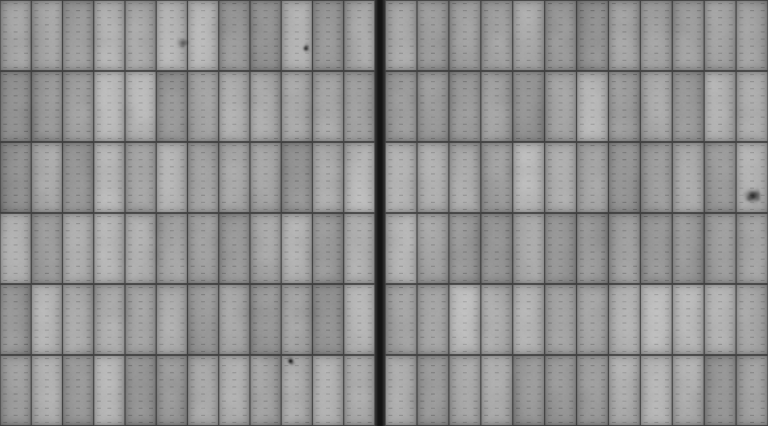
Give the GLSL for this pattern, as a WebGL 1 fragment shader.

```glsl
precision highp float;
// Grey panel of 24 by 6 dashed cells, split by a dark upright bar, with uneven tones and a few stains.

uniform vec2 u_resolution;

const float HALF_COLUMNS = 12.0;      // cells on each side of the bar
const float ROWS = 6.0;
const float BAR_CENTER = 0.4948;      // fraction of the width
const float BAR_HALF = 0.0066;
const vec2 DASH_GRID = vec2(3.0, 10.0);
const vec2 DASH_HALF = vec2(0.0046, 0.0012); // lengths in canvas heights
const float DASH_DEPTH = 0.14;
const vec2 LINE_HALF = vec2(0.0014, 0.0022); // upright and level gaps
const float LINE_TONE = 0.2;
const float LINE_STRENGTH = 0.75;
const float HALO_WIDTH = 0.0095;
const float HALO_DEPTH = 0.27;
const float TONE_LOW = 0.585;
const float TONE_HIGH = 0.74;
const vec2 SLOPE = vec2(0.15, 0.09);  // brightness drift across a cell
const float GRAIN = 0.012;
const float MOTTLE = 0.03;
const float CLOUD = 0.05;
const int STAINS = 4;

float hash(vec2 p) {
  return fract(sin(dot(p, vec2(127.1, 311.7))) * 43758.55);
}

// Value noise that wraps after a whole number of lattice steps.
float tileNoise(vec2 uv, vec2 period) {
  vec2 p = uv * period;
  vec2 i = floor(p);
  vec2 f = fract(p);
  f = f * f * (3.0 - 2.0 * f);
  vec2 a = mod(i, period);
  vec2 b = mod(i + 1.0, period);
  return mix(mix(hash(a), hash(vec2(b.x, a.y)), f.x),
             mix(hash(vec2(a.x, b.y)), hash(b), f.x), f.y);
}

// Share of a pixel covered by a stripe of given half width.
float coverage(float dist, float halfWidth, float pixel) {
  float lo = max(dist - 0.5 * pixel, -halfWidth);
  float hi = min(dist + 0.5 * pixel, halfWidth);
  return max(hi - lo, 0.0) / pixel;
}

// Soft dark marks scattered on the wrapped canvas.
float stains(vec2 uv, float aspect) {
  float dark = 0.0;
  float ragged = 0.7 + 0.6 * tileNoise(uv, vec2(160.0, 90.0));
  for (int i = 0; i < STAINS; i++) {
    float n = float(i) + 1.0;
    vec2 center = vec2(hash(vec2(n, 3.7)), hash(vec2(n, 8.2)));
    vec2 d = fract(uv - center + 0.5) - 0.5;
    float radius = mix(0.006, 0.012, hash(vec2(n, 5.1)));
    float r = length(d * vec2(aspect, 1.0)) * ragged / radius;
    dark = max(dark, mix(0.3, 0.85, hash(vec2(n, 1.9))) * exp(-r * r));
  }
  return dark;
}

void main() {
  vec2 uv = gl_FragCoord.xy / u_resolution;
  float aspect = u_resolution.x / u_resolution.y;
  float pixel = 1.0 / u_resolution.y;

  // Cell layout on either side of the bar
  float side = step(BAR_CENTER, uv.x);
  float start = side * (BAR_CENTER + BAR_HALF);
  float end = mix(BAR_CENTER - BAR_HALF, 1.0, side);
  float across = clamp((uv.x - start) / (end - start), 0.0, 0.9999);
  vec2 grid = vec2(across * HALF_COLUMNS, uv.y * ROWS);
  vec2 cell = floor(grid) + vec2(side * HALF_COLUMNS, 0.0);
  vec2 local = fract(grid);
  vec2 cellSize = vec2((end - start) * aspect / HALF_COLUMNS, 1.0 / ROWS);

  // Cell tone, drift and surface variation
  float tone = mix(TONE_LOW, TONE_HIGH, hash(cell + 0.5));
  vec2 drift = vec2(hash(cell + 17.3), hash(cell + 41.9)) - 0.5;
  tone += dot(SLOPE * drift, local - 0.5);
  tone += CLOUD * (tileNoise(uv, vec2(7.0, 4.0)) - 0.5);
  tone += MOTTLE * (tileNoise(uv, vec2(54.0, 30.0)) - 0.5);
  tone += GRAIN * (tileNoise(uv, vec2(420.0, 234.0)) - 0.5);

  // Short level dashes
  vec2 dashGrid = local * DASH_GRID;
  vec2 dashOffset = (fract(dashGrid) - 0.5) * cellSize / DASH_GRID;
  float dash = coverage(dashOffset.x, DASH_HALF.x, pixel)
             * coverage(dashOffset.y, DASH_HALF.y, pixel);
  float wear = mix(0.5, 1.0, hash(floor(dashGrid) + cell * DASH_GRID + 5.3));
  tone -= DASH_DEPTH * wear * dash;

  // Shaded rims and dark gaps
  vec2 edge = min(local, 1.0 - local) * cellSize;
  vec2 halo = exp(-edge / HALO_WIDTH);
  float rim = max(halo.x, halo.y) + 0.5 * min(halo.x, halo.y);
  tone *= 1.0 - HALO_DEPTH * rim;
  float gap = max(coverage(edge.x, LINE_HALF.x, pixel),
                  coverage(edge.y, LINE_HALF.y, pixel));
  tone = mix(tone, LINE_TONE, LINE_STRENGTH * gap);
  tone *= 1.0 - stains(uv, aspect);

  // Central bar, darkest along its middle
  float barDist = abs(uv.x - BAR_CENTER);
  float barTone = mix(0.08, 0.2, smoothstep(0.25, 1.0, barDist / BAR_HALF));
  float bar = coverage(barDist * aspect, BAR_HALF * aspect, pixel);
  tone = mix(tone, barTone, bar);

  gl_FragColor = vec4(vec3(tone), 1.0);
}
```
